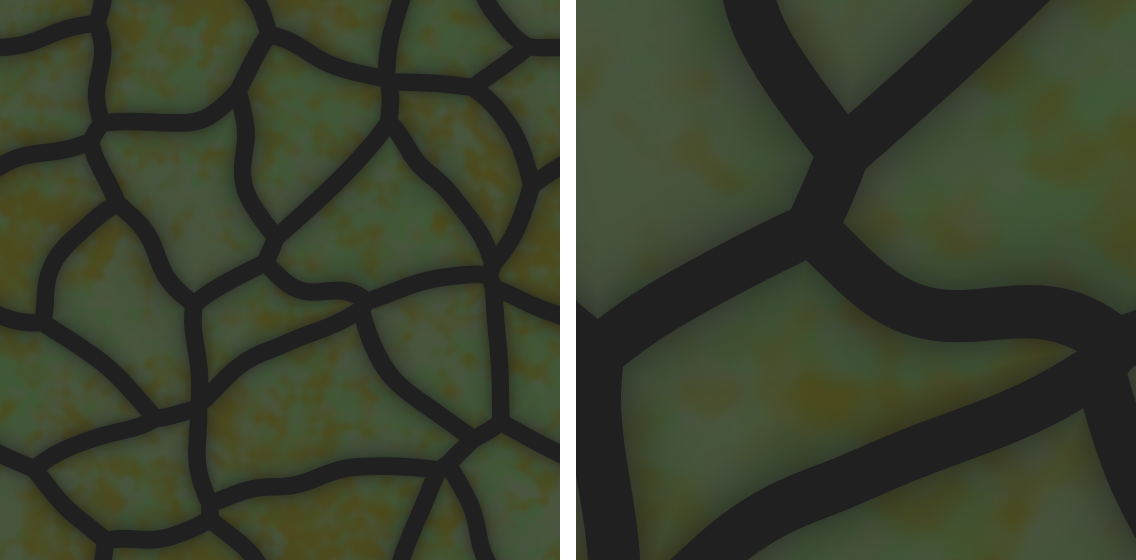
Left: the whole. Right: its middle third, enlarged.
This texture is drawn by a Shadertoy shader. Its source:

```glsl
// Mossy green plates of mixed size parted by dark, even-width curved joints.
// A wrapped Voronoi diagram with weighted seeds is bent by smooth noise; its
// border distance is corrected for the bend. Fine noise stains the plates.

#define CELLS 4
#define JITTER 0.82
#define SIZE_SPREAD 0.34
#define JOINT_HALF_WIDTH 0.0157
#define ORIGIN vec2(0.845, 0.371)
#define BEND vec2(0.11, 0.065)
#define SHADOW_DEPTH 0.48
#define SHADOW_REACH 0.017
#define JOINT_COLOR vec3(0.127, 0.127, 0.127)
#define MOSS_COLOR vec3(0.255, 0.345, 0.217)
#define SAGE_COLOR vec3(0.285, 0.335, 0.245)
#define STAIN_COLOR vec3(0.302, 0.287, 0.100)

// Integer hash of a lattice point, wrapped exactly at the period;
// the shift keeps the operand of the remainder positive
vec3 hash3(ivec2 cell, int period, int seed) {
    ivec2 wrapped = (cell + 16 * period) % period;
    uvec3 v = uvec3(ivec3(wrapped, seed)) * 1664525u + 1013904223u;
    v.x += v.y * v.z; v.y += v.z * v.x; v.z += v.x * v.y;
    v ^= v >> 16u;
    v.x += v.y * v.z; v.y += v.z * v.x; v.z += v.x * v.y;
    return vec3(v >> 8u) / 16777216.0;
}

// Two-channel value noise that wraps after one canvas
vec2 noise2(vec2 uv, int period, int seed) {
    vec2 p = uv * float(period);
    ivec2 i = ivec2(floor(p));
    vec2 f = p - floor(p);
    f = f * f * f * (f * (f * 6.0 - 15.0) + 10.0);
    vec2 bottom = mix(hash3(i, period, seed).xy,
                      hash3(i + ivec2(1, 0), period, seed).xy, f.x);
    vec2 top = mix(hash3(i + ivec2(0, 1), period, seed).xy,
                   hash3(i + ivec2(1, 1), period, seed).xy, f.x);
    return mix(bottom, top, f.y);
}

// Bent coordinates that give the joints their curves
vec2 bend(vec2 uv) {
    return uv + BEND.x * (noise2(uv, 3, 3) - 0.5)
              + BEND.y * (noise2(uv, 6, 5) - 0.5);
}

// Offset to a seed in xy, its weight in z
vec3 seedPoint(ivec2 base, ivec2 cell, vec2 f) {
    vec3 h = hash3(base + cell, CELLS, 17);
    return vec3(vec2(cell) + 0.5 + JITTER * (h.xy - 0.5) - f, SIZE_SPREAD * h.z);
}

// Distance to the nearest joint centre line, in canvas units
float jointDistance(vec2 uv) {
    const float STEP = 0.002;
    vec2 bent = bend(uv);
    vec2 slopeX = (bend(uv + vec2(STEP, 0.0)) - bent) / STEP;
    vec2 slopeY = (bend(uv + vec2(0.0, STEP)) - bent) / STEP;
    vec2 p = bent * float(CELLS);
    ivec2 base = ivec2(floor(p));
    vec2 f = p - floor(p);

    // Owning seed: least distance after its weight is taken off
    float nearest = 1e5;
    ivec2 owner = ivec2(0);
    vec2 ownerDir = vec2(0.0);
    for (int y = -2; y <= 2; y++)
    for (int x = -2; x <= 2; x++) {
        vec3 s = seedPoint(base, ivec2(x, y), f);
        float d = length(s.xy) - s.z;
        if (d < nearest) {
            nearest = d;
            owner = ivec2(x, y);
            ownerDir = s.xy / max(length(s.xy), 1e-4);
        }
    }

    // Nearest border, scaled by the slope of the difference across it
    float border = 1e5;
    for (int y = -2; y <= 2; y++)
    for (int x = -2; x <= 2; x++) {
        if (ivec2(x, y) == owner) continue;
        vec3 s = seedPoint(base, ivec2(x, y), f);
        float reach = length(s.xy);
        vec2 across = s.xy / max(reach, 1e-4) - ownerDir;
        float slope = length(vec2(dot(slopeX, across), dot(slopeY, across)));
        border = min(border, (reach - s.z - nearest) / max(slope, 0.2));
    }
    return border / float(CELLS);
}

// Plate surface: two greens under blotchy olive stains;
// whole-number turns of the lattice hide its grid and still wrap
vec3 plateColor(vec2 uv) {
    vec2 broad = noise2(uv, 5, 23);
    vec2 patches = noise2(mat2(1, 1, -1, 1) * uv, 10, 29);
    vec2 blotches = noise2(mat2(2, 1, -1, 2) * uv, 14, 31);
    vec2 specks = noise2(mat2(1, 1, -1, 1) * uv, 41, 37);
    vec2 tone = 0.28 * broad + 0.17 * patches + 0.31 * blotches + 0.24 * specks;
    vec3 green = mix(MOSS_COLOR, SAGE_COLOR, smoothstep(0.36, 0.64, tone.y));
    return mix(green, STAIN_COLOR, 0.88 * smoothstep(0.36, 0.77, tone.x));
}

void mainImage(out vec4 fragColor, in vec2 fragCoord) {
    vec2 uv = fragCoord / iResolution.xy + ORIGIN;
    float gap = jointDistance(uv) - JOINT_HALF_WIDTH;

    // Soft shadow beside the joints, then the joints themselves
    float shadow = SHADOW_DEPTH * exp(-max(gap, 0.0) / SHADOW_REACH);
    vec3 color = mix(plateColor(uv), JOINT_COLOR, shadow);
    float softness = 0.6 / iResolution.y;
    color = mix(JOINT_COLOR, color, smoothstep(-softness, softness, gap));
    fragColor = vec4(color, 1.0);
}
```
